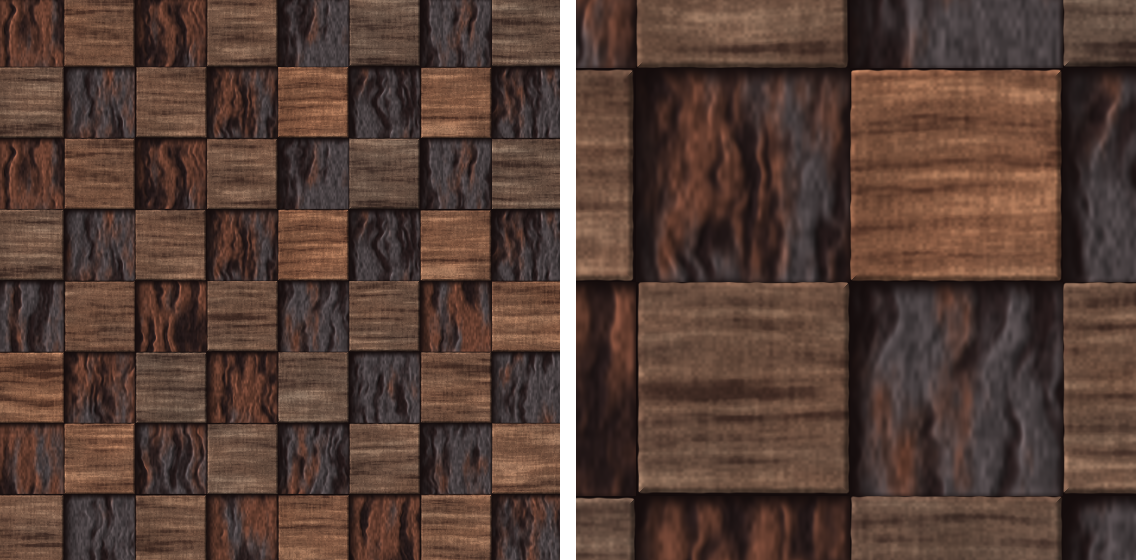
Left: the whole. Right: its middle third, enlarged.
Write a Shadertoy shader that draws this texture.

```glsl
#define REPEATS 7.86
#define GRID_OFFSET vec2(0.10, 0.08)
#define BLOCK_HALF 0.492
#define EDGE_JITTER 0.014
#define RELIEF 0.42
#define SHADOW_COLOR vec3(0.075, 0.045, 0.045)
#define UMBER vec3(0.25, 0.17, 0.145)
#define OAK vec3(0.43, 0.32, 0.265)
#define TAN vec3(0.61, 0.48, 0.40)
#define CHAR vec3(0.125, 0.085, 0.085)
#define SLATE vec3(0.275, 0.245, 0.25)
#define RUST vec3(0.385, 0.235, 0.18)

float hash(vec2 p) {
    vec3 h = fract(p.xyx * vec3(0.1031, 0.1030, 0.0973));
    h += dot(h, h.yzx + 33.33);
    return fract((h.x + h.y) * h.z);
}

float noise(vec2 p) {
    vec2 i = floor(p), f = fract(p);
    f = f * f * (3.0 - 2.0 * f);
    return mix(mix(hash(i), hash(i + vec2(1, 0)), f.x),
               mix(hash(i + vec2(0, 1)), hash(i + vec2(1, 1)), f.x), f.y);
}

float fbm(vec2 p) {
    float sum = 0.0, amp = 0.53;
    for (int i = 0; i < 4; i++) {
        sum += amp * noise(p);
        p = p * 2.03 + 17.3;
        amp *= 0.5;
    }
    return sum;
}

// Height of the weathered vertical grain
float barkHeight(vec2 p, float roughness) {
    p.x += 0.13 * (noise(p * 3.0) - 0.5) + 0.045 * (noise(p * 11.0) - 0.5);
    float ridges = smoothstep(0.18, 0.72, noise(p * vec2(11.0, 1.4)));
    float flakes = noise(p * vec2(24.0, 7.0));
    return mix(ridges, flakes, 0.25 + 0.4 * roughness);
}

// Recessed panel: charred ridges with rusty patches
vec3 recessedWood(vec2 q, vec2 seed) {
    vec2 p = q + seed * 13.7;
    float roughness = hash(seed + 4.1);
    float h = barkHeight(p, roughness);
    vec2 toLight = vec2(-0.016, 0.008);
    float slope = barkHeight(p - toLight, roughness) - barkHeight(p + toLight, roughness);
    float rust = fbm(p * vec2(5.0, 1.8) + 31.0) + 0.5 * (hash(seed + 8.3) - 0.5);
    vec3 color = mix(SLATE, RUST, smoothstep(0.3, 0.68, rust));
    color = mix(CHAR, color, smoothstep(0.08, 0.68, h));
    color *= 1.0 + RELIEF * clamp(slope * 1.7, -1.0, 1.2);
    color *= 0.82 + 0.4 * noise(p * vec2(48.0, 22.0));

    // Shade cast by the surrounding blocks
    float shade = smoothstep(-0.03, 0.17, q.x) * smoothstep(-0.02, 0.10, 1.0 - q.y);
    shade *= smoothstep(-0.02, 0.035, 1.0 - q.x) * smoothstep(-0.03, 0.025, q.y);
    return mix(SHADOW_COLOR, color, shade);
}

// Raised block: sawn face with horizontal growth rings
vec3 raisedWood(vec2 q, vec2 seed) {
    vec2 p = q + seed * 9.3;
    p.y += 0.045 * (noise(p * vec2(1.7, 2.5)) - 0.5);
    float bands = noise(p * vec2(0.9, 6.0));
    float rings = noise(p * vec2(1.3, 19.0) + 5.0);
    float fibres = noise(p * vec2(6.0, 48.0));
    float saw = noise(p * vec2(42.0, 9.0));
    float tone = 0.26 * bands + 0.44 * rings + 0.2 * fibres + 0.14 * saw;
    vec3 color = mix(UMBER, OAK, smoothstep(0.18, 0.52, tone));
    color = mix(color, TAN, smoothstep(0.5, 0.86, tone));

    // Warm and grey boards, with slow stains across each face
    float warmth = hash(seed + 2.7) + 0.5 * (fbm(p * vec2(1.5, 4.0)) - 0.5);
    color *= mix(vec3(0.86, 0.91, 0.93), vec3(1.12, 1.0, 0.89), clamp(warmth, 0.0, 1.0));
    color *= 0.86 + 0.28 * fbm(p * 3.0 + 40.0);
    return color * (0.9 + 0.2 * noise(p * 60.0));
}

void mainImage(out vec4 fragColor, in vec2 fragCoord) {
    vec2 p = fragCoord / iResolution.xy * REPEATS + GRID_OFFSET;
    float pixel = REPEATS / iResolution.y;
    vec2 cell = floor(p), q = fract(p);

    // The upper rows reuse the same pair of boards
    vec2 seed = vec2(cell.x, cell.y < 4.0 ? cell.y : 4.0 + mod(cell.y, 2.0)) + 1.0;
    vec3 color;

    if (mod(cell.x + cell.y, 2.0) > 0.5) {
        color = recessedWood(q, seed);
    } else {
        // Block outline, slightly out of line
        vec2 nudge = EDGE_JITTER * (vec2(hash(cell + 11.0), hash(cell + 23.0)) - 0.5);
        vec2 local = q - 0.5 - nudge;
        vec2 inset = abs(local) - BLOCK_HALF + 0.012;
        float edge = length(max(inset, 0.0)) + min(max(inset.x, inset.y), 0.0) - 0.012;
        edge += 0.006 * (noise(p * 23.0) - 0.5);
        color = raisedWood(q, seed);

        // Worn bevel: lit above and left, dark below and right
        float rim = smoothstep(-0.032, -0.008, edge);
        float lit = max(-local.x, local.y) > max(local.x, -local.y) ? 1.0 : 0.0;
        float wear = noise(p * vec2(15.0, 19.0));
        color *= 1.0 + rim * mix(-0.42, 0.38 * wear, lit);
        color = mix(color, SHADOW_COLOR, smoothstep(-pixel, pixel, edge));
    }
    fragColor = vec4(color, 1.0);
}
```
